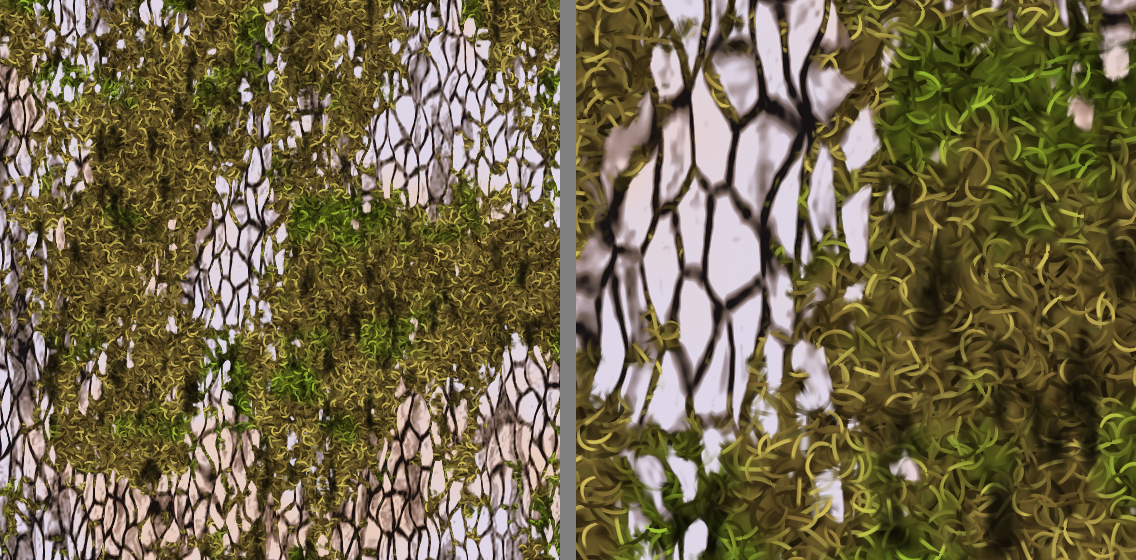
Left, the full canvas; right, a detail of the centre.
Write a WebGL 1 fragment shader that draws this texture.

```glsl
precision highp float;
uniform vec2 u_resolution;

float hash(vec2 p) {
  vec3 q = fract(p.xyx * vec3(0.1031, 0.1030, 0.0973));
  q += dot(q, q.yzx + 33.33);
  return fract((q.x + q.y) * q.z);
}

vec2 hash2(vec2 p) {
  return vec2(hash(p), hash(p + 71.0));
}

float noise(vec2 p) {
  vec2 i = floor(p), f = fract(p);
  f = f * f * (3.0 - 2.0 * f);
  float low = mix(hash(i), hash(i + vec2(1.0, 0.0)), f.x);
  float high = mix(hash(i + vec2(0.0, 1.0)), hash(i + 1.0), f.x);
  return mix(low, high, f.y);
}

float fbm(vec2 p) {
  float sum = 0.0, amp = 0.53;
  for (int i = 0; i < 4; i++) {
    sum += amp * noise(p);
    p = p * 2.03 + 17.0;
    amp *= 0.5;
  }
  return sum;
}

// Cellular noise: x = gap between the two nearest seeds, y = cell id
vec2 cells(vec2 p) {
  vec2 base = floor(p);
  float nearest = 9.0, second = 9.0, id = 0.0;
  for (int j = -1; j <= 1; j++)
  for (int i = -1; i <= 1; i++) {
    vec2 c = base + vec2(float(i), float(j));
    float d = length(c + hash2(c) - p);
    if (d < nearest) {
      second = nearest;
      nearest = d;
      id = hash(c + 13.0);
    } else {
      second = min(second, d);
    }
  }
  return vec2(second - nearest, id);
}

// Upright plates split by cracks and long fissures
float barkHeight(vec2 p) {
  vec2 w = p + 0.014 * vec2(noise(p * vec2(34.0, 24.0)), noise(p * 28.0 + 9.0));
  vec2 plate = cells(w * vec2(44.0, 17.0));
  float body = smoothstep(0.02, 0.33, plate.x) * (0.55 + 0.25 * plate.y);
  float fissure = smoothstep(0.18, 0.45, noise(w * vec2(64.0, 9.0) + 5.0));
  float grain = noise(w * vec2(130.0, 60.0)) - 0.5;
  float grit = noise(w * vec2(250.0, 160.0)) - 0.5;
  return body * mix(0.45, 1.0, fissure) + 0.3 * grain + 0.22 * grit;
}

vec3 barkColor(float tone, float warmth) {
  vec3 c = mix(vec3(0.09, 0.07, 0.07), vec3(0.45, 0.38, 0.33), smoothstep(0.05, 0.38, tone));
  c = mix(c, vec3(0.66, 0.59, 0.58), smoothstep(0.35, 0.65, tone));
  c = mix(c, vec3(0.90, 0.87, 0.88), smoothstep(0.62, 0.95, tone));
  return c * mix(vec3(0.97, 0.97, 1.03), vec3(1.02, 0.92, 0.84), warmth);
}

vec3 mossColor(float tone, float green) {
  vec3 c = mix(vec3(0.22, 0.17, 0.07), vec3(0.46, 0.38, 0.17), smoothstep(0.0, 0.5, tone));
  c = mix(c, vec3(0.74, 0.67, 0.31), smoothstep(0.5, 1.0, tone));
  return mix(c, c * vec3(0.76, 1.04, 0.55), green);
}

// Short curled strands: x = coverage, y = tone of the topmost strand
vec2 strands(vec2 p, float density, float seed, float pixel) {
  vec2 q = p * density, base = floor(q), best = vec2(0.0);
  for (int j = -1; j <= 1; j++)
  for (int i = -1; i <= 1; i++) {
    vec2 c = base + vec2(float(i), float(j));
    vec2 r = hash2(c + seed);
    float a = 6.2832 * hash(c + seed + 29.0);
    vec2 d = mat2(cos(a), sin(a), -sin(a), cos(a)) * (q - c - r);
    float side = d.y - 2.2 * (r.x - 0.5) * d.x * d.x;
    float m = 1.0 - smoothstep(0.05, 0.08 + pixel * density, abs(side));
    m *= 1.0 - smoothstep(0.45, 0.72, abs(d.x));
    if (m > best.x) best = vec2(m, clamp(r.y + side, 0.0, 1.0));
  }
  return best;
}

void main() {
  float pixel = 1.0 / u_resolution.y;
  vec2 p = gl_FragCoord.xy * pixel;

  // Bark lit from the upper left
  float height = barkHeight(p);
  float relief = height - barkHeight(p + vec2(-0.0025, 0.0015));
  float pale = noise(p * vec2(10.0, 2.5) + 3.0) - 0.5;
  float warmth = smoothstep(0.4, 0.75, fbm(p * vec2(7.0, 5.0) + 41.0));
  vec3 color = barkColor(height * 1.2 + 0.6 * relief + 0.35 * pale + 0.14, warmth);

  // Moss grows in broad patches, broken into upright slivers
  float patches = fbm(p * vec2(5.0, 4.0) + 8.0) - 0.5;
  float slivers = fbm(p * vec2(26.0, 10.0) + 23.0) - 0.5;
  float ragged = noise(p * 75.0) - 0.5;
  float cover = 1.2 * patches + 0.9 * slivers + 0.35 * ragged
              - 0.3 * (height - 0.4) - 0.25 * pale + 0.06;

  float hollow = smoothstep(0.16, 0.48, fbm(p * vec2(44.0, 20.0) + 60.0));
  float green = smoothstep(0.5, 0.8, fbm(p * 13.0 + 90.0));
  float clump = noise(p * 38.0 + 31.0) - 0.5;
  vec3 ground = mossColor(noise(p * 140.0) * 0.7, green) * mix(0.25, 0.85, hollow);
  color = mix(color, ground, smoothstep(-0.05, 0.06, cover));

  // Strands stacked from shaded to sunlit
  float fringe = smoothstep(-0.12, 0.03, cover);
  for (int i = 0; i < 5; i++) {
    float layer = float(i);
    vec2 s = strands(p, 46.0 + 7.0 * layer, 37.0 * layer, pixel);
    float light = mix(0.5, 1.1, layer / 4.0) * mix(0.3, 1.0, hollow);
    vec3 strand = mossColor(s.y + 0.5 * clump, green) * light;
    color = mix(color, strand, s.x * fringe * mix(0.55, 1.0, hollow));
  }
  gl_FragColor = vec4(clamp(color, 0.0, 1.0), 1.0);
}
```
